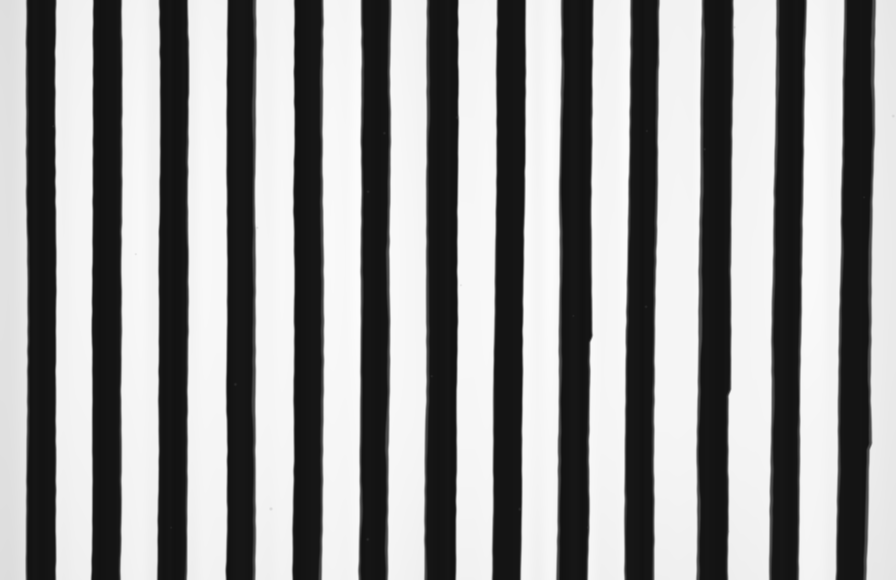
Give the GLSL for this pattern, as a Shadertoy shader.

```glsl
// Hand-painted black vertical stripes with uneven edges on a softly shaded white board.

// Lengths are fractions of the canvas width.
const int   STRIPES      = 13;
const float FIRST_CENTER = 0.0456;
const float PITCH        = 0.0746;
const float WIDE_GAP     = 0.0130;  // extra spacing gained by the last stripes
const float JITTER       = 0.0024;
const float LEAN_MIN     = 0.002;   // slope of the leftmost stripe
const float LEAN_GAIN    = 0.014;   // slope added towards the right
const float HALF_WIDTH   = 0.0163;
const float BROAD_EXTRA  = 0.0012;
const float SWAY         = 0.0020;
const float ROUGHNESS    = 0.0010;
const float LAP_STEP     = 0.0032;  // notch where two brush strokes meet
const float FRINGE_WIDTH = 0.0042;
const float SOFTNESS     = 0.0016;
const float SPECK_CELL   = 0.035;
const float SPECK_CHANCE = 0.05;

const vec3 WHITE  = vec3(0.962);
const vec3 BLACK  = vec3(0.080);
const vec3 FRINGE = vec3(0.290);

float hash(vec2 p) {
    vec3 q = fract(p.xyx * 0.1031);
    q += dot(q, q.yzx + 33.33);
    return fract((q.x + q.y) * q.z);
}

// Smooth noise along a line, from -1 to 1; each seed gives another line.
float lineNoise(float t, float seed) {
    float i = floor(t), f = fract(t);
    float a = hash(vec2(i, seed)), b = hash(vec2(i + 1.0, seed));
    return mix(a, b, f * f * (3.0 - 2.0 * f)) * 2.0 - 1.0;
}

float stripeCenter(float i, float y, float midY) {
    float t = i / float(STRIPES - 1);
    float x = FIRST_CENTER + PITCH * i + WIDE_GAP * smoothstep(8.8, 11.0, i);
    x += JITTER * (hash(vec2(i, 3.0)) - 0.6);
    x += (LEAN_MIN + LEAN_GAIN * t * t) * (y - midY);
    return x + SWAY * 0.5 * lineNoise(y * 4.0, i + 20.0);
}

float edgeWobble(float y, float seed) {
    return ROUGHNESS * (0.7 * lineNoise(y * 14.0, seed)
                      + 0.3 * lineNoise(y * 90.0, seed + 50.0));
}

// Distances inside the left and right edge of stripe i.
vec2 stripeEdges(float i, vec2 p, float midY) {
    float x = p.x - stripeCenter(i, p.y, midY);
    float broad = i > 5.5 ? 1.0 - mod(i, 2.0) : 0.0;
    float halfWidth = HALF_WIDTH + BROAD_EXTRA * broad;

    // Broad stripes swell on the right, then step back at the lap.
    float lapY = 0.27 - 0.03 * (i - 8.0);
    float above = p.y - lapY;
    float lap = i > 7.5 ? broad * smoothstep(-0.006, 0.004, above) * exp(-above * 12.0) : 0.0;

    return vec2(x + halfWidth + edgeWobble(p.y, i + 100.0),
                halfWidth + LAP_STEP * lap + edgeWobble(p.y, i + 200.0) - x);
}

// Thin grey paint along one edge, patchy along its length.
float fringeMask(float inside, float y, float seed) {
    float amount = mix(0.25, 1.0, hash(vec2(seed, 7.0)));
    float patches = 0.75 + 0.25 * lineNoise(y * 25.0, seed);
    float width = FRINGE_WIDTH * amount * patches;
    return (1.0 - smoothstep(width - SOFTNESS, width + SOFTNESS, inside)) * (0.5 + 0.5 * amount);
}

vec3 board(vec2 p, vec2 uv) {
    vec2 c = uv - vec2(0.53, 0.55);
    float shade = 0.022 * lineNoise(p.x * 70.0, 9.0) * (0.6 + 0.4 * lineNoise(p.y * 6.0, 11.0));
    shade -= 0.07 * dot(c, c);
    shade -= 0.07 * (1.0 - smoothstep(0.0, 0.07, uv.x));
    shade -= 0.04 * smoothstep(0.95, 1.0, uv.x);
    return WHITE + 0.010 + shade;
}

float speckMask(vec2 p, float aa) {
    vec2 cell = floor(p / SPECK_CELL);
    vec2 spot = (cell + 0.2 + 0.6 * vec2(hash(cell), hash(cell + 31.0))) * SPECK_CELL;
    float radius = mix(0.0006, 0.0015, hash(cell + 57.0));
    float present = step(hash(cell + 83.0), SPECK_CHANCE);
    return present * (1.0 - smoothstep(radius - aa, radius + aa, length(p - spot)));
}

void mainImage(out vec4 fragColor, in vec2 fragCoord) {
    vec2 p = fragCoord / iResolution.x;
    vec2 uv = fragCoord / iResolution.xy;
    float midY = 0.5 * iResolution.y / iResolution.x;
    float aa = max(SOFTNESS, 0.8 / iResolution.x);

    float speck = speckMask(p, aa);
    vec3 color = mix(board(p, uv), vec3(0.78), 0.6 * speck);

    for (int k = 0; k < STRIPES; k++) {
        float i = float(k);
        vec2 inside = stripeEdges(i, p, midY);
        float coverage = smoothstep(-aa, aa, min(inside.x, inside.y));
        float fringe = max(fringeMask(inside.x, p.y, i + 300.0),
                           fringeMask(inside.y, p.y, i + 400.0));
        vec3 paint = BLACK + 0.008 * lineNoise(p.x * 180.0, 13.0) + 0.08 * speck;
        color = mix(color, mix(paint, FRINGE, fringe), coverage);
    }
    fragColor = vec4(color, 1.0);
}
```
